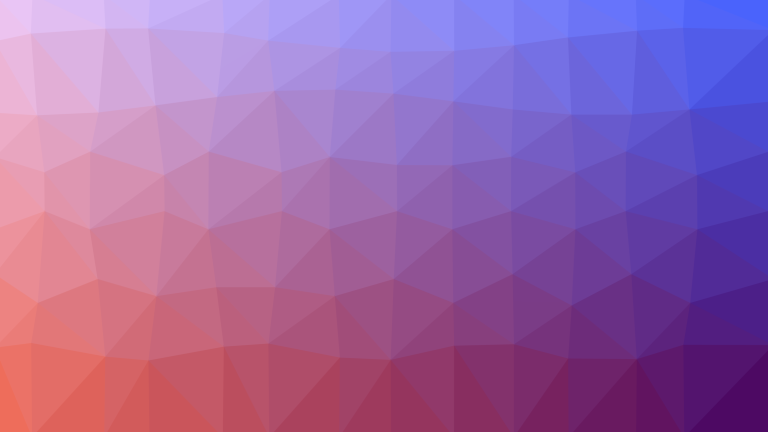
Write a Shadertoy shader that draws this background.

```glsl
// Low-poly backdrop: a wavy lattice of vertices is split into flat triangles,
// each tinted by a four-corner gradient sampled at its centroid.
// Lengths are in canvas heights; mesh coordinates run downward from the top.

const vec3 TOP_LEFT     = vec3(0.93, 0.79, 0.97);
const vec3 TOP_RIGHT    = vec3(0.27, 0.38, 1.00);
const vec3 BOTTOM_LEFT  = vec3(0.94, 0.41, 0.32);
const vec3 BOTTOM_RIGHT = vec3(0.28, 0.00, 0.35);

const vec2 SPACING = vec2(0.1373, 0.1444);   // lattice step
const vec2 ORIGIN  = vec2(0.088, -0.0519);   // vertex (0, 0)
const vec2 FIRST_CELL = vec2(-1.0, 0.0);
const vec2 LAST_CELL  = vec2(11.0, 6.0);
const float MARGIN = 0.012;                  // overhang past the canvas
const float DRIFT  = 0.021;                  // sideways sway of the columns
const float OUTER_PUSH = 0.06;               // moves the last column outside

// Wave of each row: offset, amplitude, frequency, column of a crest
const vec4 ROW_WAVE[8] = vec4[8](
    vec4(-0.030, 0.000, 1.000, 0.0),
    vec4( 0.000, 0.028, 0.660, 6.3),
    vec4( 0.000, 0.030, 0.660, 9.5),
    vec4(-0.004, 0.028, 2.790, 2.0),
    vec4(-0.016, 0.021, 3.142, 1.0),
    vec4( 0.000, 0.037, 2.856, 9.0),
    vec4( 0.000, 0.023, 1.600, 5.6),
    vec4( 0.060, 0.000, 1.000, 0.0));

// Position of a lattice vertex; the outer ones are held at the border
vec2 meshVertex(vec2 id, vec2 size) {
    vec4 wave = ROW_WAVE[int(id.y)];
    vec2 pos = ORIGIN + id * SPACING;
    pos.y += wave.x + wave.y * cos(wave.z * (id.x - wave.w));
    pos.x -= DRIFT * cos(2.85 * (id.x - 2.0)) * cos(1.1 * (id.y - 6.4));
    pos.x += OUTER_PUSH * (step(LAST_CELL.x + 0.5, id.x) - step(id.x, -0.5));
    return clamp(pos, vec2(-MARGIN), size + MARGIN);
}

float cross2(vec2 a, vec2 b) { return a.x * b.y - a.y * b.x; }

// Signed distance from the line a-b
float edgeDistance(vec2 p, vec2 a, vec2 b) {
    return cross2(normalize(b - a), p - a);
}

vec3 cornerGradient(vec2 uv) {
    uv = clamp(uv, 0.0, 1.0);
    return mix(mix(TOP_LEFT, TOP_RIGHT, uv.x),
               mix(BOTTOM_LEFT, BOTTOM_RIGHT, uv.x), uv.y);
}

// Flat facet colour, premultiplied by its smooth coverage
vec4 facet(vec2 p, vec2 a, vec2 b, vec2 c, vec2 size, float soft) {
    float winding = sign(cross2(b - a, c - a));
    float inside = min(winding * edgeDistance(p, a, b),
                   min(winding * edgeDistance(p, b, c),
                       winding * edgeDistance(p, c, a)));
    float coverage = smoothstep(-soft, soft, inside);
    return vec4(cornerGradient((a + b + c) / 3.0 / size), 1.0) * coverage;
}

void mainImage(out vec4 fragColor, in vec2 fragCoord) {
    vec2 size = vec2(iResolution.x / iResolution.y, 1.0);
    vec2 p = fragCoord / iResolution.y;
    p.y = 1.0 - p.y;
    float soft = 0.7 / iResolution.y;
    vec2 home = floor((p - ORIGIN) / SPACING);

    // Gather the facets of the neighbouring cells
    vec4 sum = vec4(cornerGradient(p / size), 1.0) * 0.0001;
    for (int row = -1; row <= 1; row++) {
        for (int col = -1; col <= 1; col++) {
            vec2 id = home + vec2(col, row);
            if (any(lessThan(id, FIRST_CELL)) || any(greaterThan(id, LAST_CELL))) continue;
            vec2 a = meshVertex(id, size);
            vec2 b = meshVertex(id + vec2(1.0, 0.0), size);
            vec2 c = meshVertex(id + vec2(0.0, 1.0), size);
            vec2 d = meshVertex(id + vec2(1.0, 1.0), size);

            // Split each cell along its shorter diagonal
            if (distance(a, d) < distance(b, c)) {
                sum += facet(p, a, b, d, size, soft) + facet(p, a, d, c, size, soft);
            } else {
                sum += facet(p, a, b, c, size, soft) + facet(p, b, d, c, size, soft);
            }
        }
    }
    fragColor = vec4(sum.rgb / sum.a, 1.0);
}
```
